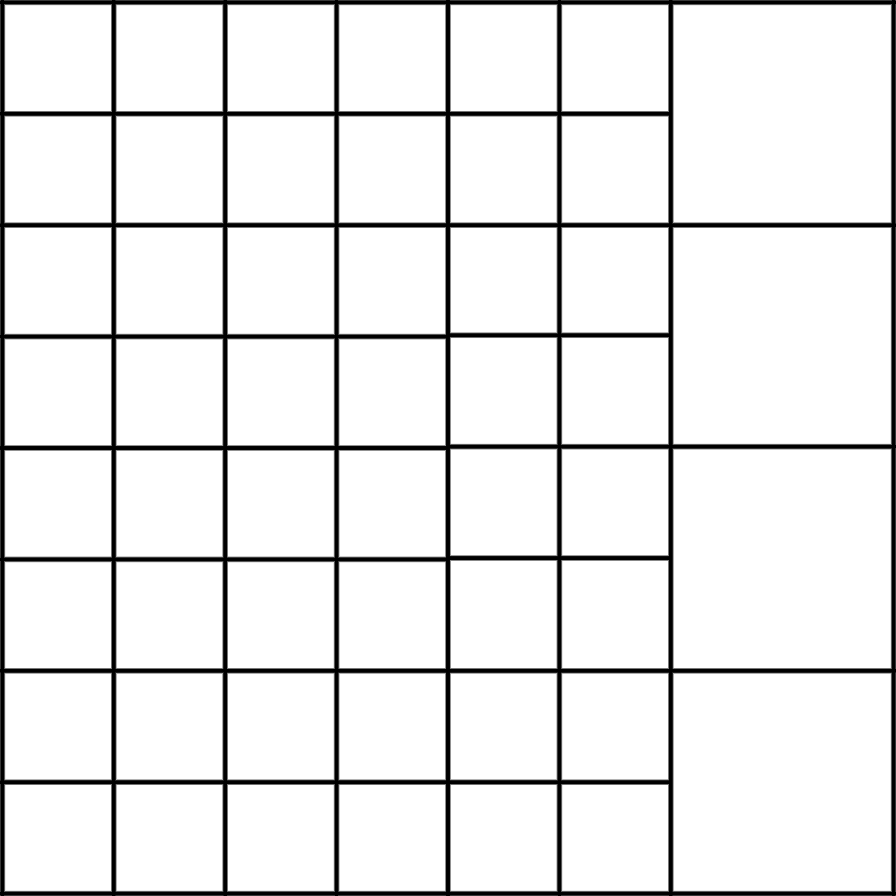
A three.js fragment shader for this pattern:

```glsl
// A black ruled grid on white: six columns of eight small squares, then one
// column of four squares of double size. Each pixel measures its distance to
// the nearest rule; the middle rules are slightly raised in the right half.

#define CELLS 8.0            // small cells along a full side
#define SMALL_COLUMNS 6.0    // columns before the large squares begin
#define LINE_WIDTH 0.0053
#define EDGE_SOFTNESS 0.002
#define RULE_SHIFT 0.0015    // rise of the middle rules right of centre
#define PAPER vec3(1.0)
#define INK vec3(0.0)

varying vec2 vUv;

// Index of the nearest rule, for rules placed at multiples of stride
vec2 nearestRule(vec2 grid, float stride) {
  return floor(grid / stride + 0.5) * stride;
}

// Antialiased coverage of a rule at a given distance from its centre
float ruleCoverage(float dist) {
  return clamp(0.5 + (0.5 * LINE_WIDTH - dist) / EDGE_SOFTNESS, 0.0, 1.0);
}

void main() {
  // Outer rules lie fully inside the canvas
  float pitch = (1.0 - LINE_WIDTH) / CELLS;
  vec2 grid = (vUv - 0.5 * LINE_WIDTH) / pitch;

  // Large squares use every second rule
  float stride = grid.x > SMALL_COLUMNS ? 2.0 : 1.0;
  vec2 rule = nearestRule(grid, stride);
  vec2 offset = (grid - rule) * pitch;

  // Small misalignment of the three middle horizontal rules
  float middle = 0.5 * CELLS;
  if (grid.x > middle && abs(rule.y - middle) < 1.5) offset.y -= RULE_SHIFT;

  vec2 dist = abs(offset);
  float ink = max(ruleCoverage(dist.x), ruleCoverage(dist.y));
  gl_FragColor = vec4(mix(PAPER, INK, ink), 1.0);
}
```
